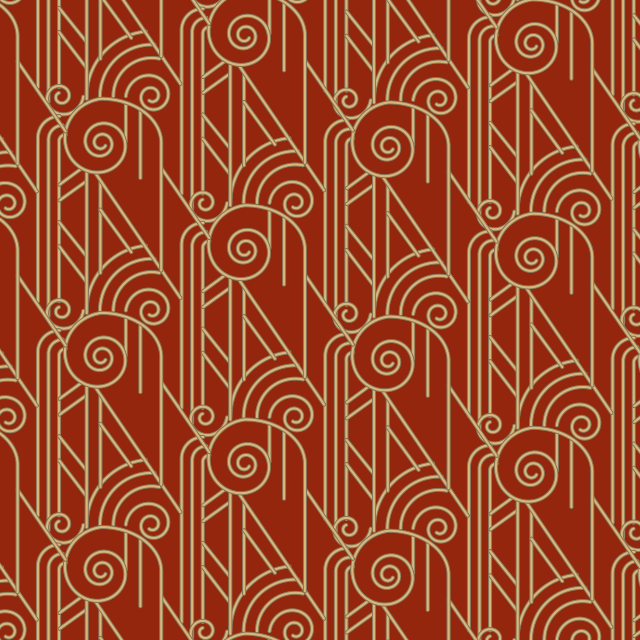
This pattern is drawn by a Shadertoy shader. Its source:

```glsl
const float CANVAS = 768.0;                  // design units across the canvas
const vec2 PITCH = vec2(172.4, 257.0);       // column and row spacing
const vec2 FIRST = vec2(121.5, 172.5);       // centre of the first scroll
const vec2 REACH = vec2(80.0, 60.0);         // motif extent left of and above its centre
const float DRIFT = 2.2;                     // extra drop per column
const float WOBBLE = 2.8;                    // uneven hanging of the columns
const float HALF_WIDTH = 2.5;
const vec3 GROUND = vec3(0.58, 0.15, 0.05);
const vec3 GOLD = vec3(0.84, 0.72, 0.485);
const vec3 RIM = vec3(0.52, 0.45, 0.345);
const float PI = 3.14159265;
const float TAU = 6.2831853;

float segment(vec2 p, vec2 a, vec2 b) {
    vec2 ap = p - a, ab = b - a;
    return length(ap - ab * clamp(dot(ap, ab) / dot(ab, ab), 0.0, 1.0));
}

// Circular arc between two angles, round ends
float arc(vec2 p, float radius, float from, float to) {
    float middle = 0.5 * (from + to), spread = 0.5 * (to - from);
    float c = cos(middle), s = sin(middle);
    p = vec2(c * p.x + s * p.y, abs(c * p.y - s * p.x));
    if (atan(p.y, p.x) < spread) return abs(length(p) - radius);
    return length(p - radius * vec2(cos(spread), sin(spread)));
}

// Logarithmic spiral winding inward from angle start through sweep radians
float spiral(vec2 p, float outer, float inner, float start, float sweep) {
    float rate = log(outer / inner) / sweep;
    float r = max(length(p), 0.001);
    float angle = mod(atan(p.y, p.x) - start, TAU);
    float turn = round((log(outer / r) / rate - angle) / TAU);
    turn = clamp(turn, 0.0, floor((sweep - angle) / TAU));
    float d = abs(r - outer * exp(-rate * (angle + TAU * turn))) / sqrt(1.0 + rate * rate);
    float last = start + sweep;
    d = min(d, length(p - inner * vec2(cos(last), sin(last))));
    return min(d, length(p - outer * vec2(cos(start), sin(start))));
}

// Upper right quarter of an ellipse
float arch(vec2 p, vec2 radii) {
    if (p.x < 0.0 || p.y > 0.0) return 1000.0;
    float k = length(p / radii);
    return abs(k * (k - 1.0)) / max(length(p / (radii * radii)), 0.0001);
}

// Gold line with a darker rim
void ink(inout vec3 color, float d) {
    float pixel = CANVAS / iResolution.y;
    vec3 metal = mix(GOLD, RIM, smoothstep(0.5, 2.1, d));
    color = mix(color, metal, 1.0 - smoothstep(-0.5, 0.5, (d - HALF_WIDTH) / pixel));
}

void bar(inout vec3 color, vec2 p, float x0, float y0, float x1, float y1) {
    ink(color, segment(p, vec2(x0, y0), vec2(x1, y1)));
}

// One motif around its main scroll, y pointing down
void motif(inout vec3 color, vec2 p) {
    // Fan above the next scroll
    vec2 fan = p - vec2(60.5, 201.0);
    for (int i = 0; i < 3; i++) {
        float k = float(i);
        ink(color, arc(fan, 78.0 - 16.0 * k, PI, 1.5 * PI - 0.09 + 0.145 * k));
    }

    // Nested hooks on the left
    for (int i = 0; i < 3; i++) {
        float k = float(i), x = -76.0 + 12.7 * k, radius = 26.0 - 9.0 * k, y = 2.0 * k - 6.0;
        float foot = i == 1 ? 208.0 : 190.0;
        float hook = arc(p - vec2(x + radius, y), radius, PI, 1.5 * PI);
        ink(color, min(hook, segment(p, vec2(x, y), vec2(x, foot))));
    }

    // Braces between the posts
    for (int i = 0; i < 2; i++) {
        float k = float(i);
        bar(color, p, -50.0, 50.0 + 19.0 * k, -24.0 + 6.0 * k, 31.0 + 15.0 * k);
        bar(color, p, -50.5, 95.0 + 29.0 * k, -18.5, 135.0 + 31.0 * k);
    }

    // Posts and hanging lines
    bar(color, p, -17.5, 34.0, -17.5, 204.0);
    bar(color, p, -1.0, 46.0, -1.0, 156.0);
    bar(color, p, 29.5, -47.0, 29.5, -2.0);
    bar(color, p, 47.0, -38.0, 47.0, 42.0);

    // Diagonals
    bar(color, p, -1.0, 80.0, 36.0, 131.0);
    bar(color, p, -6.5, 37.0, 95.0, 186.0);
    bar(color, p, 72.0, 30.0, 129.5, 114.0);

    // Shoulder and scrolls
    float shoulder = min(arch(p, vec2(72.0, 53.0)), segment(p, vec2(72.0, 0.0), vec2(72.0, 153.0)));
    float scroll = spiral(vec2(-p.x, p.y), 53.0, 6.0, -0.5 * PI, 16.7);
    ink(color, min(shoulder, scroll));
    ink(color, spiral(fan, 31.0, 6.0, PI, 11.5));
    ink(color, spiral(p - vec2(-48.5, 201.5), 27.0, 5.0, 0.0, 10.5));
}

void mainImage(out vec4 fragColor, in vec2 fragCoord) {
    vec2 p = CANVAS * fragCoord / iResolution.y;
    p.y = CANVAS - p.y;
    vec3 color = GROUND;

    // Motifs overlap, so visit the nearest two columns and rows
    float nearest = floor((p.x - FIRST.x + REACH.x) / PITCH.x);
    for (int i = 0; i < 2; i++) {
        float column = nearest - float(i);
        float drop = 0.5 * PITCH.y * column + DRIFT * column - WOBBLE * sin(0.5 * PI * column) - 1.0;
        vec2 q = p - FIRST - vec2(PITCH.x * column, drop);
        q.y = mod(q.y + REACH.y, PITCH.y) - REACH.y;
        motif(color, q + vec2(0.0, PITCH.y));
        motif(color, q);
    }
    fragColor = vec4(color, 1.0);
}
```
